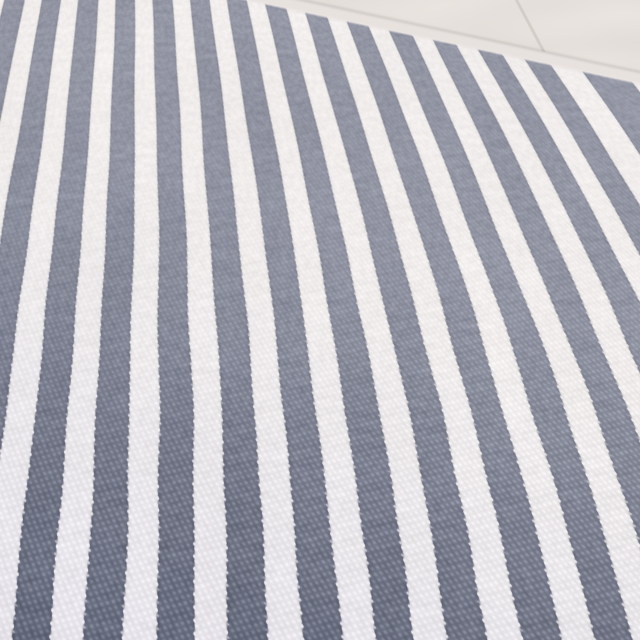
This pattern is drawn by a WebGL 2 fragment shader. Its source:

```glsl
#version 300 es
precision highp float;
// Woven mat with blue and white stripes receding in perspective toward a pale tiled floor.

uniform vec2 u_resolution;
out vec4 fragColor;

const float TAU = 6.2831853;
const float STRIPE_HALF = 0.265;   // half width of a blue stripe, in stripe periods
const float LAST_STRIPE = 9.0;     // index of the last regular stripe
const float BORDER_CENTER = 10.42; // wide stripe at the right-hand border
const float BORDER_HALF = 0.5;
const float STITCHES = 11.0;       // stitches across one period

const vec3 BLUE_NEAR = vec3(0.41, 0.43, 0.50);
const vec3 BLUE_FAR = vec3(0.575, 0.585, 0.64);
const vec3 WHITE_NEAR = vec3(0.905, 0.895, 0.92);
const vec3 WHITE_FAR = vec3(0.945, 0.93, 0.925);
const vec3 HEM = vec3(0.91, 0.885, 0.875);
const vec3 FLOOR_TILE = vec3(0.90, 0.88, 0.86);
const vec3 GROUT = vec3(0.78, 0.75, 0.73);

float hash(vec2 p) {
    vec3 q = fract(p.xyx * vec3(0.1031, 0.1030, 0.0973));
    q += dot(q, q.yzx + 33.33);
    return fract((q.x + q.y) * q.z);
}

vec2 gradient(vec2 cell) {
    float angle = TAU * hash(cell);
    return vec2(cos(angle), sin(angle));
}

float gradientNoise(vec2 p) {
    vec2 i = floor(p), f = fract(p);
    vec2 w = f * f * f * (f * (f * 6.0 - 15.0) + 10.0);
    vec2 e = vec2(1.0, 0.0);
    float a = dot(gradient(i), f);
    float b = dot(gradient(i + e), f - e);
    float c = dot(gradient(i + e.yx), f - e.yx);
    float d = dot(gradient(i + e.xx), f - e.xx);
    return mix(mix(a, b, w.x), mix(c, d, w.x), w.y);
}

// Stripe period and position of stripe zero at height y
float periodAt(float y) { return 0.1142 - 0.0426 * y - 0.0136 * y * y; }
float centerAt(float y) { return 0.2747 + 0.0103 * y - 0.031 * y * y; }

// Row count along the mat, with rows closing up toward the far end
float rowAt(float y) { return -log(1.0 - 0.55 * y) / (0.55 * 0.0105); }

// Signed distance to the blue stripes, in periods
float stripeDistance(float u) {
    float index = min(round(u), LAST_STRIPE);
    return min(abs(u - index) - STRIPE_HALF, abs(u - BORDER_CENTER) - BORDER_HALF);
}

// Slanted raised stitches, about -1 in the gaps to 1 on the threads
float weave(vec2 thread) {
    float slant = sin(TAU * (thread.x + 0.5 * thread.y));
    float rows = sin(TAU * (thread.y - 0.25 * thread.x));
    return 0.5 * slant + 0.35 * rows + 0.3 * slant * rows;
}

vec3 floorColor(vec2 uv, float px) {
    float seam = abs(uv.x - 0.807 - 0.53 * (1.0 - uv.y));
    float line = 1.0 - smoothstep(0.001, 0.0025 + px, seam);
    vec3 tile = FLOOR_TILE + 0.03 * gradientNoise(uv * vec2(5.0, 22.0));
    return mix(tile, GROUT, 0.6 * line);
}

vec3 matColor(vec2 uv, float px, float hemDistance) {
    float period = periodAt(uv.y);
    float u = (uv.x - centerAt(uv.y)) / period;
    vec2 thread = vec2(u * STITCHES, rowAt(uv.y));
    float nearness = 1.0 - smoothstep(0.1, 0.95, uv.y);
    float stitch = weave(thread) * mix(0.12, 1.0, nearness);

    // Stripe edges sway gently and step with the stitches
    float sway = 0.05 * gradientNoise(vec2(u * 0.7, uv.y * 7.0));
    float d = stripeDistance(u + sway) + 0.016 * stitch;
    float aa = 0.8 * px / period + 0.008;
    float blueMask = 1.0 - smoothstep(-aa, aa, d);
    float endAA = px + 0.001;
    blueMask *= 1.0 - smoothstep(-endAA, endAA, hemDistance);

    // Wear: broad fading, cross-grain streaks and uneven threads
    float fade = gradientNoise(uv * vec2(5.0, 6.0) + 3.7);
    float streak = gradientNoise(thread * vec2(0.16, 0.65));
    float fleck = gradientNoise(thread * vec2(0.9, 0.8) + 17.0);
    float wear = 0.025 * fade + 0.035 * streak + 0.05 * fleck;

    // Light grows toward the far end and the right
    float light = smoothstep(-0.15, 0.8, uv.y + 0.35 * (uv.x - 0.4));
    vec3 blue = mix(BLUE_NEAR, BLUE_FAR, light) + wear + 0.07 * stitch;
    vec3 white = mix(WHITE_NEAR, WHITE_FAR, light) + 0.6 * wear + 0.035 * stitch;
    white = mix(white, HEM, smoothstep(-0.005, 0.005, hemDistance));

    // Thin shaded seam beside each stripe
    float seam = exp(-pow(d / 0.035, 2.0)) * step(hemDistance, 0.0);
    return mix(white, blue, blueMask) - 0.035 * seam;
}

void main() {
    vec2 uv = gl_FragCoord.xy / u_resolution;
    float px = 1.0 / min(u_resolution.x, u_resolution.y);

    // Far edge of the stripes, then a plain hem before the floor
    float hemDistance = uv.y + 0.213 * uv.x - 1.0814;
    float edge = hemDistance - 0.019;
    vec3 color = matColor(uv, px, hemDistance);
    color = mix(color, floorColor(uv, px), smoothstep(-px, px, edge));
    color -= 0.07 * exp(-pow(edge / 0.003, 2.0));
    fragColor = vec4(clamp(color, 0.0, 1.0), 1.0);
}
```
